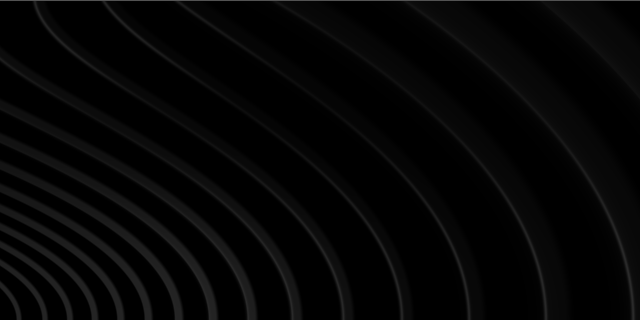
Reproduce this background procedurally as a WebGL 1 fragment shader.

```glsl
precision highp float;
// Dark fan of curved grey ribbons sweeping from the upper left to the lower right.
uniform vec2 u_resolution;

// Horizontal position of ribbon n's lower-left edge at height h.
float edgeX(float n, float h) {
  float foot = 0.052 + n * (0.083 + n * (-0.0031 + n * 0.0005));
  float bend = exp(1.63 - 0.105 * n - 0.0025 * n * n);
  float shoulder = clamp(0.17 * (12.6 - n), 0.0, 0.62);
  return foot - bend * h * h / (1.0 + shoulder * pow(h, 6.0));
}

// Grey level of ribbon n at point p, with a soft edge of width px.
float ribbon(vec2 p, float n, float px) {
  float x = edgeX(n, p.y);
  float slope = (edgeX(n, p.y + 0.002) - x) / 0.002;
  float d = (p.x - x) * inversesqrt(1.0 + slope * slope);
  float outer = smoothstep(11.0, 15.0, n);

  // Flat body, widest and faintest on the outer ribbons
  float width = 0.016 + 0.0022 * n + 0.09 * outer;
  float body = smoothstep(-px, px, d) * (1.0 - smoothstep(width * 0.65, width + px, d));
  float fill = mix(0.14, 0.03, smoothstep(6.5, 12.0, n));
  fill *= mix(1.0, 0.5, smoothstep(0.0, 0.6, p.y) * (1.0 - outer));

  // Thin highlight, strong near the foot and on the upper left
  float rim = exp(-pow(d / (0.004 + 0.5 * px), 2.0));
  float foot = 1.0 - smoothstep(0.1, 0.75, p.y);
  float crest = smoothstep(0.6, 0.9, p.y) * (1.0 - smoothstep(0.2, 1.1, p.x));
  float shine = 0.03 + 0.09 * foot + 0.1 * crest;
  shine *= smoothstep(5.0, 11.0, n) * (1.0 - smoothstep(14.0, 15.0, n));

  // Faint glow around the outermost edges
  float glow = 0.035 * outer * exp(-abs(d) / 0.025);
  return body * fill + rim * shine + glow;
}

void main() {
  vec2 p = gl_FragCoord.xy / u_resolution.y;
  p.x *= 2.0 * u_resolution.y / u_resolution.x;
  float px = 1.0 / u_resolution.y;

  float grey = 0.0;
  for (int i = 0; i < 16; i++) {
    grey = max(grey, ribbon(p, float(i), px));
  }

  // Pale hairline along the top
  grey = max(grey, 0.32 * smoothstep(0.995, 0.998, p.y));
  gl_FragColor = vec4(vec3(grey), 1.0);
}
```
